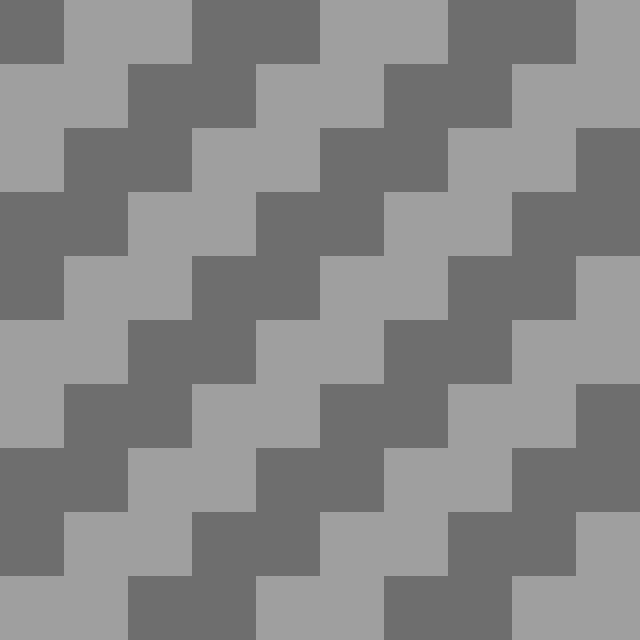
Write a WebGL 2 fragment shader that draws this pattern.

```glsl
#version 300 es
precision highp float;

// Diagonal staircase bands in two flat greys on a square grid of cells.
// Each row is a run of light and dark cells, moved one cell right per row
// upward; cell edges are box filtered over one pixel.

uniform vec2 u_resolution;
out vec4 outColor;

const float CELLS = 10.0;        // cells across and down the canvas
const float PERIOD = 4.0;        // cells in one light and dark repeat
const float LIGHT_CELLS = 2.0;   // light cells in each repeat
const float STEP_PER_ROW = 1.0;  // cells the bands move right per row up
const vec3 LIGHT_GREY = vec3(0.624);
const vec3 DARK_GREY = vec3(0.431);

// 1.0 for a light cell, 0.0 for a dark one
float cellTone(vec2 cell) {
    float place = mod(cell.x - STEP_PER_ROW * cell.y + 0.5, PERIOD);
    return 1.0 - step(LIGHT_CELLS, place);
}

// Blends the four cells around the nearest grid corner by pixel coverage
float smoothTone(vec2 p, vec2 pixel) {
    vec2 corner = floor(p + 0.5);
    vec2 cover = clamp((p - corner) / pixel + 0.5, 0.0, 1.0);
    float below = mix(cellTone(corner - 1.0),
                      cellTone(corner - vec2(0.0, 1.0)), cover.x);
    float above = mix(cellTone(corner - vec2(1.0, 0.0)),
                      cellTone(corner), cover.x);
    return mix(below, above, cover.y);
}

void main() {
    vec2 gridPos = gl_FragCoord.xy / u_resolution * CELLS;
    vec2 pixelSize = CELLS / u_resolution;
    float tone = smoothTone(gridPos, pixelSize);
    outColor = vec4(mix(DARK_GREY, LIGHT_GREY, tone), 1.0);
}
```
